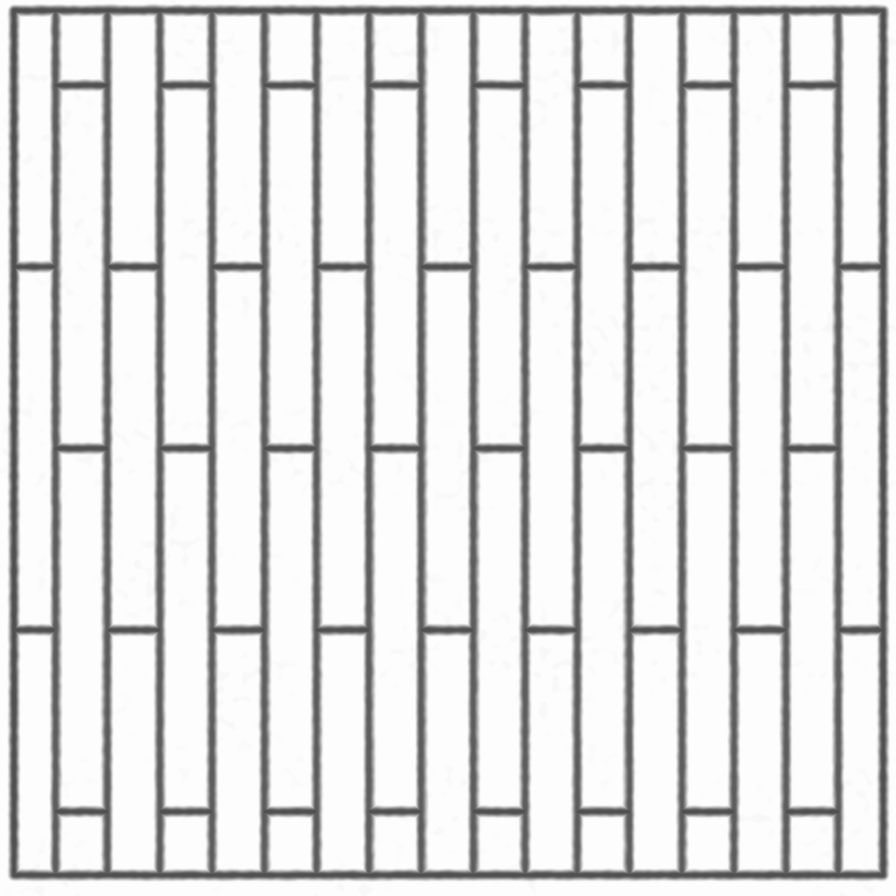
A WebGL 2 fragment shader for this pattern:

```glsl
#version 300 es
precision highp float;

uniform vec2 u_resolution;
out vec4 outColor;

// Layout, in canvas units
const vec2 FRAME_MIN = vec2(0.0156, 0.0234);
const vec2 FRAME_MAX = vec2(0.9857, 0.9883);
const float FIRST_SEAM = 0.0618;
const float PLANK_WIDTH = 0.05827;
const float LAST_SEAM_INDEX = 15.0;
const float PLANK_LENGTH = 0.4053;
const float JOINT_HEIGHT = 0.4995;

// Soft line profile: full ink inside CORE, clear beyond EDGE
const float LINE_CORE = 0.0008;
const float LINE_EDGE = 0.0081;
const float SEAM_SKEW = 0.16;
const float RIPPLE = 0.0009;
const float RIPPLE_SCALE = 95.0;

// Tones
const vec3 PAPER = vec3(0.994);
const vec3 SEAM_INK = vec3(0.365);
const vec3 JOINT_INK = vec3(0.315);
const float SPECK_DEPTH = 0.022;
const float SPECK_SCALE = 75.0;

float hash(float n) {
    return fract(sin(n * 91.345) * 4375.85);
}

vec2 gradient(vec2 cell) {
    float angle = 6.28318 * fract(sin(dot(cell, vec2(127.1, 311.7))) * 4375.85);
    return vec2(cos(angle), sin(angle));
}

float gradientNoise(vec2 p) {
    vec2 cell = floor(p);
    vec2 f = p - cell;
    vec2 u = f * f * f * (f * (f * 6.0 - 15.0) + 10.0);
    float a = dot(gradient(cell), f);
    float b = dot(gradient(cell + vec2(1.0, 0.0)), f - vec2(1.0, 0.0));
    float c = dot(gradient(cell + vec2(0.0, 1.0)), f - vec2(0.0, 1.0));
    float d = dot(gradient(cell + vec2(1.0)), f - vec2(1.0));
    return mix(mix(a, b, u.x), mix(c, d, u.x), u.y);
}

float boxDistance(vec2 p, vec2 lo, vec2 hi) {
    vec2 q = abs(p - 0.5 * (lo + hi)) - 0.5 * (hi - lo);
    return length(max(q, 0.0)) + min(max(q.x, q.y), 0.0);
}

float lineCoverage(float dist, float pixel) {
    return 1.0 - smoothstep(LINE_CORE, max(LINE_EDGE, LINE_CORE + 1.5 * pixel), dist);
}

void main() {
    vec2 p = gl_FragCoord.xy / u_resolution;
    float pixel = 1.0 / min(u_resolution.x, u_resolution.y);
    float ripple = RIPPLE * gradientNoise(p * RIPPLE_SCALE);
    float frame = boxDistance(p, FRAME_MIN, FRAME_MAX);

    // Vertical seams, each a little softer on one side
    float column = (p.x - FIRST_SEAM) / PLANK_WIDTH;
    float seamIndex = clamp(floor(column + 0.5), 0.0, LAST_SEAM_INDEX);
    float offset = (column - seamIndex) * PLANK_WIDTH;
    float skew = SEAM_SKEW * (2.0 * hash(seamIndex + 3.0) - 1.0);
    float seam = abs(offset) * (1.0 + skew * sign(offset)) + ripple;
    seam = max(seam, frame);

    // End joints, shifted half a plank in every other column
    float stagger = 0.5 * mod(floor(column), 2.0);
    float row = (p.y - JOINT_HEIGHT) / PLANK_LENGTH + stagger;
    float joint = abs(fract(row + 0.5) - 0.5) * PLANK_LENGTH + ripple;
    joint = max(joint, frame);

    // Paper with faint specks gathered in patches
    float patches = smoothstep(-0.1, 0.3, gradientNoise(p * 9.0));
    float specks = smoothstep(0.1, 0.45, gradientNoise(p * SPECK_SCALE + 17.0));
    vec3 paper = PAPER - SPECK_DEPTH * specks * patches;

    // Darkest ink wins where lines cross
    float rim = abs(frame) + ripple;
    vec3 seamLayer = mix(paper, SEAM_INK, lineCoverage(seam, pixel));
    vec3 jointLayer = mix(paper, JOINT_INK, lineCoverage(min(joint, rim), pixel));
    outColor = vec4(min(seamLayer, jointLayer), 1.0);
}
```
